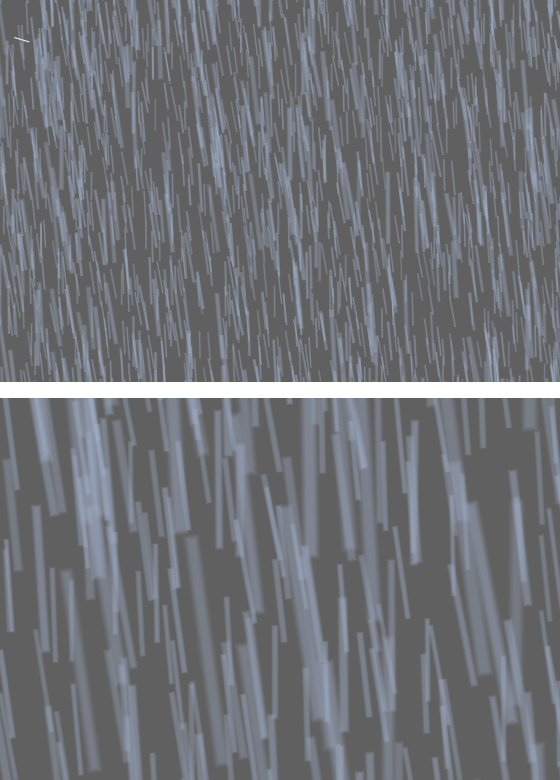
Top, the full canvas; bottom, a detail of the centre.
Write a Shadertoy shader that draws this texture.

```glsl
// Slanted rain on a flat grey ground: three layers of translucent streaks,
// from short and thin to long and blurred. Each grid cell scatters a few
// streaks by hash, and every pixel blends those of its nine nearest cells.

const vec3 GROUND = vec3(0.377);
const vec3 RAIN = vec3(0.64, 0.70, 0.81);
const vec3 FLECK = vec3(0.96);

// Per layer: length, half width, edge softness (canvas heights), presence
const vec4 FAR  = vec4(0.080, 0.0021, 0.0014, 0.55);
const vec4 MID  = vec4(0.115, 0.0031, 0.0020, 0.36);
const vec4 NEAR = vec4(0.175, 0.0050, 0.0036, 0.48);

const vec2 CELL_SHAPE = vec2(0.70, 0.85);  // cell size per streak length
const int STREAKS_PER_CELL = 4;
const vec2 LEAN = vec2(-0.01, 0.20);       // sideways drift per unit of fall
const vec2 OPACITY = vec2(0.31, 0.46);
const vec2 LENGTH_SPREAD = vec2(0.85, 1.15);
const vec2 WIDTH_SPREAD = vec2(0.85, 1.20);

const vec2 FLECK_CENTER = vec2(0.057, 0.896);
const vec2 FLECK_DIRECTION = vec2(0.958, -0.287);
const vec2 FLECK_HALF_SIZE = vec2(0.020, 0.0014);

// Integer hash (pcg3d) giving three values in 0..1
vec3 hash3(ivec3 key) {
    uvec3 v = uvec3(key + 4096) * 1664525u + 1013904223u;
    v.x += v.y * v.z; v.y += v.z * v.x; v.z += v.x * v.y;
    v ^= v >> 16u;
    v.x += v.y * v.z; v.y += v.z * v.x; v.z += v.x * v.y;
    return vec3(v >> 8u) / float(1 << 24);
}

// Coverage of a soft bar centred at the origin, lying along a unit direction
float bar(vec2 p, vec2 direction, vec2 halfSize, float softness) {
    vec2 local = vec2(dot(p, direction), dot(p, vec2(-direction.y, direction.x)));
    vec2 q = abs(local) - halfSize;
    float d = length(max(q, 0.0)) + min(max(q.x, q.y), 0.0);
    return 1.0 - smoothstep(-softness, softness, d);
}

// Share of the ground still visible through one layer of streaks
float clearThrough(vec2 p, vec4 layer, int seed, float pixel) {
    vec2 cellSize = layer.x * CELL_SHAPE;
    ivec2 home = ivec2(floor(p / cellSize));
    float softness = max(layer.z, 0.7 * pixel);
    float clear = 1.0;
    for (int y = -1; y <= 1; y++)
    for (int x = -1; x <= 1; x++)
    for (int i = 0; i < STREAKS_PER_CELL; i++) {
        ivec2 cell = home + ivec2(x, y);
        int id = seed + 2 * i;
        vec3 place = hash3(ivec3(cell, id));
        if (place.z > layer.w) continue;
        vec3 form = hash3(ivec3(cell, id + 1));
        float size = place.z / layer.w;

        vec2 center = (vec2(cell) + place.xy) * cellSize;
        vec2 direction = normalize(vec2(mix(LEAN.x, LEAN.y, form.x), -1.0));
        vec2 halfSize = vec2(0.5 * layer.x * mix(LENGTH_SPREAD.x, LENGTH_SPREAD.y, size),
                             layer.y * mix(WIDTH_SPREAD.x, WIDTH_SPREAD.y, form.y));
        float opacity = mix(OPACITY.x, OPACITY.y, form.z);
        clear *= 1.0 - opacity * bar(p - center, direction, halfSize, softness);
    }
    return clear;
}

void mainImage(out vec4 fragColor, in vec2 fragCoord) {
    float pixel = 1.0 / iResolution.y;
    vec2 p = fragCoord * pixel;

    // Rain layers
    float clear = clearThrough(p, FAR, 100, pixel)
                * clearThrough(p, MID, 200, pixel)
                * clearThrough(p, NEAR, 300, pixel);
    vec3 color = mix(RAIN, GROUND, clear);

    // One bright fleck near the upper left corner
    float fleck = bar(p - FLECK_CENTER, FLECK_DIRECTION, FLECK_HALF_SIZE, 0.7 * pixel);
    color = mix(color, FLECK, fleck);

    fragColor = vec4(color, 1.0);
}
```
